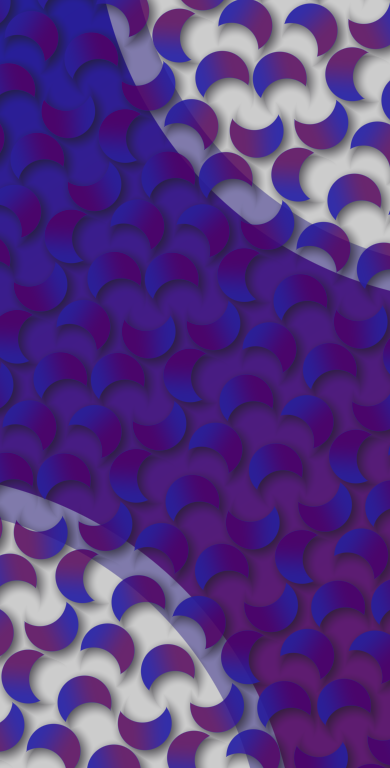
Write a Shadertoy shader that draws this background.

```glsl
// Blue-to-violet band between two pale round corners with translucent rims,
// strewn with shaded crescents. The crescents sit on a skewed, wavy lattice;
// each is one disc cut by another and casts a soft shadow to the lower right.

// Lengths are in canvas widths.
const vec2 CORNER_TOP = vec2(1.246, 2.195);
const vec2 CORNER_BOTTOM = vec2(-0.241, -0.246);
const float RIM_OUTER = 1.002;
const float RIM_INNER = 0.916;

const vec2 LATTICE_ORIGIN = vec2(0.090, 1.553);
const vec2 STEP_COLUMN = vec2(0.122, -0.0936);
const vec2 STEP_ROW = vec2(-0.0692, -0.1287);
const vec2 ODD_ROW_SHIFT = vec2(0.010, -0.005);
const vec2 WAVE_SIZE = vec2(-0.031, -0.0385);
const float WAVE_RATE = 1.16;
const float WAVE_PEAK = 3.9;

const float MOON_RADIUS = 0.069;
const float BITE_OFFSET = 0.071;
const vec2 SHADOW_OFFSET = vec2(0.010, -0.010);
const float SHADOW_BLUR = 0.029;
const float SHADOW_STRENGTH = 0.78;

const vec3 PALE = vec3(0.80);
const vec3 RIM = vec3(0.50, 0.48, 0.67);
const vec3 BAND_BLUE = vec3(0.15, 0.12, 0.60);
const vec3 BAND_MIDDLE = vec3(0.27, 0.11, 0.52);
const vec3 BAND_PLUM = vec3(0.37, 0.11, 0.44);
const vec3 SHADOW = vec3(0.13, 0.12, 0.15);
const vec3 MOON_BLUE = vec3(0.20, 0.18, 0.66);
const vec3 MOON_PLUM = vec3(0.41, 0.15, 0.43);
const vec3 DEEP_BLUE = vec3(0.17, 0.12, 0.59);
const vec3 DEEP_PLUM = vec3(0.29, 0.02, 0.42);

// Angle in degrees of the bite, varying by lattice column and row.
float biteAngle(vec2 cell) {
    float column = mod(cell.x, 3.0);
    if (mod(cell.y, 2.0) < 0.5)
        return column < 0.5 ? -75.0 : column < 1.5 ? 115.0 : -120.0;
    float turn = mod(floor(cell.x / 3.0) + (cell.y - 1.0) * 0.5, 2.0);
    return column < 0.5 ? (turn > 0.5 ? 95.0 : -135.0)
         : column < 1.5 ? -5.0 : -75.0;
}

vec2 moonCentre(vec2 cell) {
    return LATTICE_ORIGIN + cell.x * STEP_COLUMN + cell.y * STEP_ROW
         + mod(cell.y, 2.0) * ODD_ROW_SHIFT
         + WAVE_SIZE * cos(WAVE_RATE * (cell.x - WAVE_PEAK));
}

float crescent(vec2 p, vec2 biteDir) {
    float disc = length(p) - MOON_RADIUS;
    float bite = length(p - biteDir * BITE_OFFSET) - MOON_RADIUS;
    return max(disc, -bite);
}

float coverage(float d, float pixel) {
    return 1.0 - smoothstep(-0.75 * pixel, 0.75 * pixel, d);
}

void mainImage(out vec4 fragColor, in vec2 fragCoord) {
    float pixel = 1.0 / iResolution.x;
    vec2 p = fragCoord * pixel;

    // Band, rims and pale corners
    float cornerDist = min(length(p - CORNER_TOP), length(p - CORNER_BOTTOM));
    float rim = coverage(cornerDist - RIM_OUTER, pixel);
    float pale = coverage(cornerDist - RIM_INNER, pixel);
    float along = clamp((p.x * 0.65 + 1.969 - p.y) / 2.3, 0.0, 1.0);
    vec3 color = mix(BAND_BLUE, BAND_MIDDLE, smoothstep(0.0, 0.55, along));
    color = mix(color, BAND_PLUM, smoothstep(0.45, 1.0, along));
    color = mix(color, RIM, rim);
    color = mix(color, PALE, pale);

    // Gather the nearby crescents and their shadows
    float light = 0.35 * rim + 0.65 * pale;
    vec3 blue = mix(DEEP_BLUE, MOON_BLUE, light);
    vec3 plum = mix(DEEP_PLUM, MOON_PLUM, light);
    vec3 moonColor = blue;
    float moon = 0.0;
    float shade = 0.0;
    vec2 home = round(inverse(mat2(STEP_COLUMN, STEP_ROW)) * (p - LATTICE_ORIGIN));
    for (int row = -2; row <= 2; row++) {
        for (int column = -2; column <= 2; column++) {
            vec2 cell = home + vec2(column, row);
            vec2 local = p - moonCentre(cell);
            float angle = radians(biteAngle(cell));
            vec2 biteDir = vec2(cos(angle), sin(angle));
            float cover = coverage(crescent(local, biteDir), pixel);
            float shadowDist = crescent(local - SHADOW_OFFSET, biteDir);
            shade = max(shade, 1.0 - smoothstep(-SHADOW_BLUR, SHADOW_BLUR, shadowDist));

            // The shading runs from one horn to the other
            float horn = dot(local, vec2(biteDir.y, -biteDir.x)) / MOON_RADIUS;
            vec3 fill = mix(plum, blue, smoothstep(-0.6, 0.9, horn));
            moonColor = mix(moonColor, fill, cover);
            moon = max(moon, cover);
        }
    }
    color = mix(color, SHADOW, SHADOW_STRENGTH * shade);
    color = mix(color, moonColor, moon);
    fragColor = vec4(color, 1.0);
}
```
